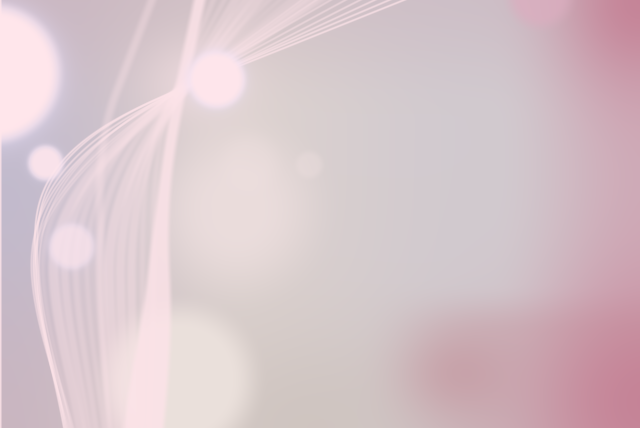
Write a Shadertoy shader that draws this background.

```glsl
// Pale silk strands and soft light discs over a grey-rose blurred backdrop.

// Backdrop colours
const vec3 LAVENDER = vec3(0.76, 0.73, 0.80);
const vec3 MAUVE    = vec3(0.79, 0.71, 0.75);
const vec3 WARM     = vec3(0.86, 0.82, 0.81);
const vec3 COOL     = vec3(0.82, 0.79, 0.81);
const vec3 DUSK     = vec3(0.81, 0.67, 0.72);
const vec3 ROSE     = vec3(0.77, 0.50, 0.58);
const vec3 CLAY     = vec3(0.77, 0.60, 0.63);
const vec3 SAND     = vec3(0.80, 0.76, 0.74);

// Light colours
const vec3 SILK  = vec3(0.99, 0.89, 0.91);
const vec3 GLARE = vec3(1.00, 0.90, 0.92);
const vec3 HALO  = vec3(0.91, 0.88, 0.98);
const vec3 HAZE  = vec3(0.94, 0.88, 0.88);
const vec3 CREAM = vec3(0.93, 0.89, 0.87);
const vec3 BLUSH = vec3(0.86, 0.68, 0.75);

// Strand layout, in canvas heights
const float NODE_Y  = 0.785;  // where the strands gather
const float WAIST_Y = 0.355;  // where they bulge to the left
const int THREADS = 8;
const int RIBBONS = 11;

// Discs: centre, radius, opacity
const int DISCS = 4;
const vec4 DISC[DISCS] = vec4[](
    vec4(-0.020, 0.828, 0.155, 1.00), vec4(0.508, 0.814, 0.063, 0.95),
    vec4(0.107, 0.619, 0.038, 0.85),  vec4(0.168, 0.424, 0.050, 0.60));

float hash(float n) { return fract(sin(n * 127.1) * 437.585); }

float blob(vec2 p, vec2 centre, vec2 size) {
    vec2 d = (p - centre) / size;
    return exp(-dot(d, d));
}

float disc(vec2 p, vec2 centre, float radius, float soft) {
    return 1.0 - smoothstep(radius - soft, radius + soft, length(p - centre));
}

// Cubic through (y0, a) and (y1, b) with end slopes ma and mb
float hermite(float a, float b, float ma, float mb, float y0, float y1, float y) {
    float h = y1 - y0, u = (y - y0) / h, v = 1.0 - u;
    return a * v * v * (1.0 + 2.0 * u) + b * u * u * (3.0 - 2.0 * u)
         + h * u * v * (ma * v - mb * u);
}

// k holds x at the top, node, waist and base
float strandX(vec4 k, float y) {
    float upper = (k.x - k.y) / (1.0 - NODE_Y);
    float lower = (k.z - k.w) / WAIST_Y;
    if (y > NODE_Y) return k.y + upper * (y - NODE_Y);
    if (y > WAIST_Y) return hermite(k.z, k.y, 0.3 * lower, upper, WAIST_Y, NODE_Y, y);
    return hermite(k.w, k.z, lower, 0.3 * lower, 0.0, WAIST_Y, y);
}

// Coverage of a soft strand of the given half width
float strand(vec2 p, vec4 k, float width, float soft) {
    float x = strandX(k, p.y);
    float slope = (strandX(k, p.y + 0.004) - x) / 0.004;
    float d = abs(p.x - x) * inversesqrt(1.0 + slope * slope);
    return 1.0 - smoothstep(max(width - soft, 0.0), width + soft, d);
}

vec3 backdrop(vec2 p) {
    vec3 left = mix(MAUVE, LAVENDER, blob(p, vec2(0.0, 0.58), vec2(0.5, 0.36)));
    vec3 c = mix(left, WARM, smoothstep(0.0, 0.6, p.x));
    c = mix(c, COOL, smoothstep(0.55, 1.1, p.x));
    c = mix(c, DUSK, smoothstep(1.15, 1.52, p.x));
    c = mix(c, MAUVE, 0.55 * smoothstep(0.72, 1.05, p.y));
    c = mix(c, SAND, 0.8 * blob(p, vec2(0.72, 0.0), vec2(0.35, 0.25)));
    float shelf = smoothstep(0.34, 0.22, p.y) * smoothstep(0.84, 1.2, p.x);
    c = mix(c, CLAY, 0.40 * shelf);
    c = mix(c, CLAY, 0.65 * blob(p, vec2(1.07, 0.13), vec2(0.13, 0.11)));
    c = mix(c, ROSE, 0.9 * blob(p, vec2(1.52, 0.06), vec2(0.27, 0.26)));
    return mix(c, ROSE, 0.9 * blob(p, vec2(1.50, 1.0), vec2(0.18, 0.20)));
}

// Combined opacity of all strands
float silk(vec2 p) {
    float clear = 1.0;
    for (int i = 0; i < THREADS; i++) {
        float s = float(i) / float(THREADS - 1), r = hash(float(i) + 3.0);
        vec4 k = vec4(0.947 - 0.24 * s, 0.42 - 0.02 * r, 0.073 + 0.022 * r, 0.150 + 0.022 * s);
        clear *= 1.0 - mix(0.75, 0.28, s) * strand(p, k, 0.0022, 0.0022);
    }
    for (int i = 0; i < RIBBONS; i++) {
        float s = float(i) / float(RIBBONS - 1), r = hash(float(i) + 11.0);
        vec4 k = vec4(mix(0.76, 0.50, s), mix(0.405, 0.43, r),
                      mix(0.10, 0.36, s), mix(0.17, 0.35, s));
        clear *= 1.0 - mix(0.18, 0.40, r) * strand(p, k, mix(0.004, 0.013, r), 0.006);
    }
    // Main band widens toward the base; a faint veil falls on its left
    float spread = mix(0.046, 0.013, smoothstep(0.0, 0.62, p.y));
    clear *= 1.0 - 0.80 * strand(p, vec4(0.468, 0.422, 0.372, 0.337), spread, 0.008);
    clear *= 1.0 - 0.35 * strand(p, vec4(0.356, 0.273, 0.238, 0.254), 0.009, 0.008);
    float outer = strandX(vec4(0.947, 0.42, 0.074, 0.152), p.y);
    float veil = smoothstep(outer, outer + 0.07, p.x) * smoothstep(0.42, 0.30, p.x);
    clear *= 1.0 - 0.20 * veil * smoothstep(NODE_Y, 0.6, p.y);
    return 1.0 - clear;
}

void mainImage(out vec4 fragColor, in vec2 fragCoord) {
    vec2 p = fragCoord / iResolution.xy * vec2(1.5, 1.0);
    vec3 c = backdrop(p);

    // Pale out-of-focus discs
    c = mix(c, HAZE, 0.72 * disc(p, vec2(0.55, 0.51), 0.155, 0.10));
    c = mix(c, HAZE, 0.30 * disc(p, vec2(0.585, 0.62), 0.060, 0.03));
    c = mix(c, HAZE, 0.35 * disc(p, vec2(0.725, 0.615), 0.030, 0.010));
    c = mix(c, CREAM, 0.88 * disc(p, vec2(0.42, 0.11), 0.165, 0.045));
    c = mix(c, BLUSH, 0.75 * disc(p, vec2(1.266, 1.01), 0.070, 0.022));
    c = mix(c, SILK, 0.45 * blob(p, vec2(0.46, 0.81), vec2(0.13, 0.10)));

    c = mix(c, SILK, silk(p));

    // Bright discs with cool halos
    for (int i = 0; i < DISCS; i++) {
        vec4 d = DISC[i];
        float away = max(length(p - d.xy) - d.z, 0.0);
        c = mix(c, HALO, 0.6 * d.w * exp(-away / (0.16 * d.z)));
        c = mix(c, GLARE, d.w * disc(p, d.xy, d.z, 0.008 + 0.09 * d.z));
    }

    // Thin lit edge on the left
    c = mix(c, GLARE, 0.8 * smoothstep(0.005, 0.002, p.x));
    fragColor = vec4(c, 1.0);
}
```
